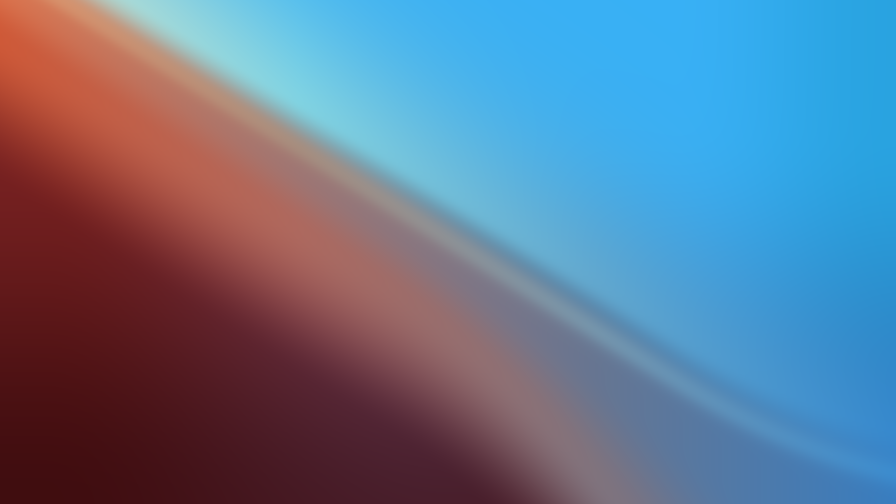
Reproduce this background procedurally as a Shadertoy shader.

```glsl
// Four colour stops, evenly spaced along x
vec3 ramp(vec3 a, vec3 b, vec3 c, vec3 d, float x) {
    vec3 k = clamp(x * 3.0 - vec3(0.0, 1.0, 2.0), 0.0, 1.0);
    return mix(mix(mix(a, b, k.x), c, k.y), d, k.z);
}

float bell(float x, float width) {
    return exp(-x * x / (width * width));
}

// Height of the fine light streak
float ridgeHeight(float x) {
    float bend = max(x - 0.75, 0.0);
    return 1.075 - 1.1 * x + 1.36 * bend * bend;
}

// Height of the broad warm band
float bandHeight(float x) {
    float bend = max(x - 0.43, 0.0);
    return 0.93 - 1.14 * x - 2.1 * bend * bend;
}

vec3 skyColor(vec2 uv, float above) {
    vec3 sky = mix(vec3(0.20, 0.52, 0.79), vec3(0.22, 0.69, 0.96), smoothstep(0.0, 0.75, uv.y));
    sky -= vec3(0.06, 0.05, 0.08) * smoothstep(0.75, 1.0, uv.x);
    vec3 glow = ramp(vec3(0.80, 0.88, 0.80), vec3(0.53, 0.84, 0.88),
                     vec3(0.40, 0.66, 0.80), vec3(0.22, 0.54, 0.81), uv.x);
    return mix(sky, glow, bell(above, 0.31));
}

vec3 groundColor(vec2 uv, float ridge) {
    // Deep red, turning purple to the right
    vec3 deep = mix(vec3(0.25, 0.05, 0.06), vec3(0.47, 0.13, 0.13), smoothstep(0.0, 0.75, uv.y));
    deep += vec3(0.07, 0.14, 0.22) * smoothstep(0.05, 0.5, uv.x) * (0.5 + uv.y);

    // Warm band, then the cooler fold under the ridge
    vec3 band = ramp(vec3(0.81, 0.35, 0.22), vec3(0.68, 0.41, 0.37),
                     vec3(0.50, 0.45, 0.49), vec3(0.35, 0.45, 0.60), uv.x);
    vec3 fold = ramp(vec3(0.86, 0.45, 0.30), vec3(0.62, 0.46, 0.45),
                     vec3(0.40, 0.46, 0.57), vec3(0.22, 0.49, 0.75), uv.x);
    float base = bandHeight(uv.x);
    float rise = uv.y - base;
    vec3 color = mix(deep, band, smoothstep(-0.3, 0.0, rise));
    return mix(color, fold, smoothstep(0.0, 0.7, rise / (ridge - base)));
}

void mainImage(out vec4 fragColor, in vec2 fragCoord) {
    vec2 uv = fragCoord / iResolution.xy;
    float ridge = ridgeHeight(uv.x);
    float above = uv.y - ridge;

    // Soft meeting of ground and sky
    vec3 color = mix(groundColor(uv, ridge), skyColor(uv, above), smoothstep(-0.03, 0.09, above));

    // Faint shadow above the ridge, strongest near the middle
    color -= vec3(0.05, 0.07, 0.06) * bell(above - 0.045, 0.03) * bell(uv.x - 0.55, 0.25);

    // Light streak along the ridge
    vec3 streak = ramp(vec3(0.90, 0.60, 0.42), vec3(0.67, 0.57, 0.49),
                       vec3(0.48, 0.62, 0.70), vec3(0.24, 0.57, 0.83), uv.x);
    color = mix(color, streak, 0.7 * bell(above, 0.028));

    fragColor = vec4(color, 1.0);
}
```
